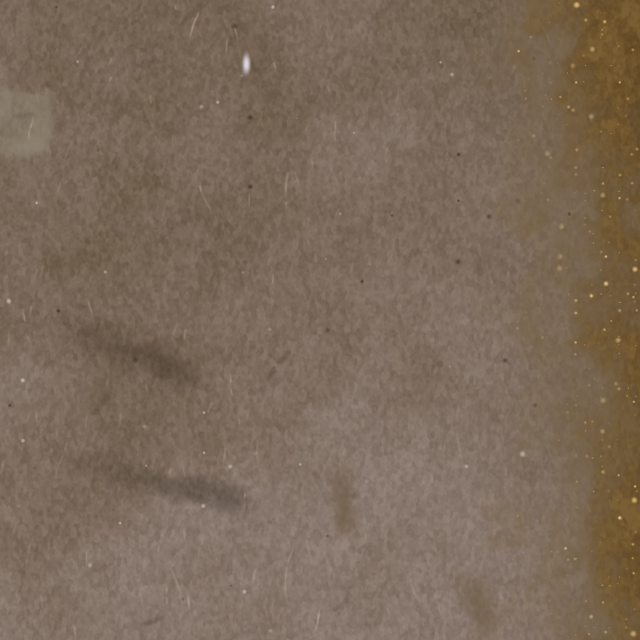
A three.js fragment shader for this texture:

```glsl
// Worn grey-brown stone plate with scratches, dark smears and a rusty right edge.
varying vec2 vUv;

vec2 hash2(vec2 p) {
  vec3 q = fract(p.xyx * vec3(0.1031, 0.1030, 0.0973));
  q += dot(q, q.yzx + 33.33);
  return fract((q.xx + q.yz) * q.zy);
}

// Smooth cellular noise: random cell values blended by distance, about -0.5..0.5
float mottle(vec2 p) {
  vec2 cell = floor(p);
  float sum = 0.0, total = 0.0;
  for (int j = -1; j <= 1; j++)
    for (int i = -1; i <= 1; i++) {
      vec2 id = cell + vec2(float(i), float(j));
      vec2 d = id + hash2(id + 7.0) - p;
      float w = exp(-7.0 * dot(d, d));
      sum += w * (hash2(id + 51.0).x - 0.5);
      total += w;
    }
  return sum / total;
}

float clouds(vec2 p) {
  float sum = 0.0, gain = 1.0;
  for (int i = 0; i < 5; i++) {
    sum += gain * mottle(p);
    p = mat2(0.8, 0.6, -0.6, 0.8) * p * 2.1 + 13.7;
    gain *= 0.6;
  }
  return sum;
}

// Scattered bent hairlines; angle is measured from the horizontal
float scratches(vec2 p, float angle, float spread, float share, float width) {
  vec2 cell = floor(p);
  float cover = 0.0;
  for (int j = -1; j <= 1; j++)
    for (int i = -1; i <= 1; i++) {
      vec2 id = cell + vec2(float(i), float(j));
      vec2 r = hash2(id + 19.0), s = hash2(id + 83.0);
      float t = angle + spread * (r.x - 0.5);
      vec2 q = p - id - hash2(id + 37.0);
      q = vec2(dot(q, vec2(cos(t), sin(t))), dot(q, vec2(-sin(t), cos(t))));
      q.y += 0.025 * sin(q.x * 6.0 + r.y * 6.3);
      float ends = 1.0 - smoothstep(0.2, 1.0, abs(q.x) / (0.15 + 0.55 * r.y));
      float line = 1.0 - smoothstep(0.0, width, abs(q.y));
      cover = max(cover, ends * line * step(s.x, share) * (0.15 + 0.85 * s.y * s.y));
    }
  return cover;
}

// Scattered soft dots of mixed size
float specks(vec2 p, float share) {
  vec2 id = floor(p), r = hash2(id + 5.0), s = hash2(id + 61.0);
  float radius = mix(0.13, 0.32, s.y * s.y);
  float d = length(p - id - mix(vec2(0.33), vec2(0.67), r));
  return (1.0 - smoothstep(0.1 * radius, radius, d)) * step(s.x, share) * (0.3 + 0.7 * r.x);
}

// Dark smudge that thins out at both ends
float smear(vec2 p, vec2 a, vec2 b, float width) {
  vec2 along = b - a;
  float t = clamp(dot(p - a, along) / dot(along, along), 0.0, 1.0);
  float d = length(p - a - along * t) / width;
  return (1.0 - smoothstep(0.0, 1.0, d)) * smoothstep(0.0, 0.6, t) * (1.0 - smoothstep(0.75, 1.0, t));
}

void main() {
  vec2 p = vUv;
  float broad = clouds(p * vec2(4.0, 5.0));
  float medium = clouds(p * vec2(17.0, 14.0) + 40.0);
  float grain = mottle(p * vec2(165.0, 105.0)) + 0.6 * mottle(p * vec2(250.0, 210.0) + 9.0);
  vec2 rough = p + 0.016 * vec2(medium, clouds(p * 19.0 + 90.0));

  // Stone: brown above left, paler and mauve towards the bottom
  float pale = 0.52 + 0.4 * broad + 0.24 * medium + 0.3 * (0.45 - p.y);
  pale += 0.4 * exp(-14.0 * dot(p - vec2(0.66, 0.13), p - vec2(0.66, 0.13)));
  pale -= 0.35 * exp(-25.0 * dot(p - vec2(0.24, 0.58), p - vec2(0.24, 0.58)));
  vec3 color = mix(vec3(0.44, 0.37, 0.30), vec3(0.54, 0.475, 0.435), clamp(pale, 0.0, 1.0));
  color += 0.06 * grain;

  // Smears and ochre stains
  float dark = smear(rough, vec2(0.04, 0.51), vec2(0.34, 0.40), 0.04);
  dark = max(dark, smear(rough, vec2(0.02, 0.305), vec2(0.45, 0.20), 0.03));
  color *= 1.0 - vec3(0.21, 0.22, 0.23) * dark * (0.85 + 0.4 * medium);
  float stain = smear(rough, vec2(0.53, 0.30), vec2(0.54, 0.16), 0.03)
              + smear(rough, vec2(0.70, 0.13), vec2(0.78, 0.01), 0.035);
  color = mix(color, vec3(0.41, 0.34, 0.24), 0.55 * min(stain, 1.0));

  // Rust creeping in from the right edge, in ragged soft blotches
  float reach = p.x + 0.06 * broad + 0.11 * medium + 0.06 * smoothstep(0.7, 1.0, p.y);
  color = mix(color, vec3(0.455, 0.375, 0.265), 0.8 * smoothstep(0.76, 0.95, reach));
  vec3 rust = mix(vec3(0.32, 0.22, 0.09), vec3(0.48, 0.37, 0.19), clamp(0.5 + 0.7 * medium + 0.4 * grain, 0.0, 1.0));
  color = mix(color, rust, 0.88 * smoothstep(0.88, 1.06, reach));

  // Pale worn patch on the left
  vec2 worn = abs(rough - vec2(0.02, 0.81)) - vec2(0.063, 0.055);
  float patchCover = 1.0 - smoothstep(-0.012, 0.008, max(worn.x, worn.y));
  color = mix(color, vec3(0.56, 0.52, 0.45), patchCover * (0.6 + 0.5 * medium));

  // Faint broken scratches, steep light and slanted dark, denser on the left
  float left = 1.0 - 0.7 * smoothstep(0.35, 0.8, p.x);
  float broken = smoothstep(-0.25, 0.2, mottle(p * 70.0 + 11.0));
  float light = scratches(p * 14.0, 1.6, 0.8, 0.3, 0.045);
  light = max(light, 0.7 * scratches(p * 26.0 + 31.0, 1.5, 0.6, 0.45, 0.075));
  color += vec3(0.15, 0.14, 0.125) * light * left * broken;
  color *= 1.0 - 0.17 * left * broken * scratches(p * 10.0 + 70.0, 0.5, 1.2, 0.6, 0.08);

  // Pits, bright chips and gold flecks near the rust
  color *= 1.0 - 0.4 * specks(p * 40.0 + 3.0, 0.012);
  color += 0.26 * specks(p * 46.0 + 17.0, 0.015);
  float flecks = specks(p * 44.0 + 29.0, 0.2) + 0.6 * specks(p * 75.0, 0.2);
  color += vec3(0.42, 0.37, 0.25) * flecks * smoothstep(0.82, 0.96, reach);
  float chip = 1.0 - smoothstep(0.1, 1.0, length((p - vec2(0.385, 0.9)) / vec2(0.009, 0.023)));
  color = mix(color, vec3(0.85, 0.83, 0.88), chip);

  gl_FragColor = vec4(clamp(color, 0.0, 1.0), 1.0);
}
```
